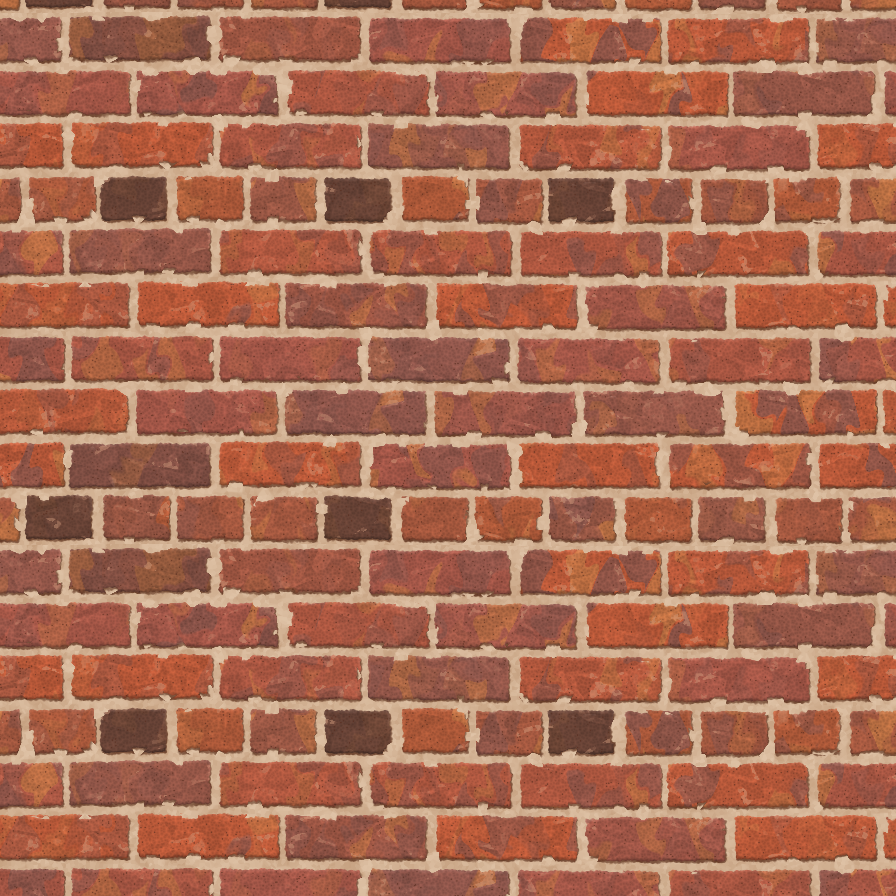
This texture is drawn by a WebGL 1 fragment shader. Its source:

```glsl
precision highp float;
// Weathered red brick wall: stretcher courses with two header courses in every ten.
uniform vec2 u_resolution;

const float COURSES = 16.84;

float hash(vec2 p) {
  return fract(sin(dot(p, vec2(41.37, 289.13))) * 4375.85);
}

// Cellular noise: x = distance to nearest point, y = softly blended cell value.
vec2 cells(vec2 p) {
  vec2 base = floor(p);
  float nearest = 2.0, total = 0.0, weight = 0.0;
  for (int j = -1; j <= 1; j++) {
    for (int i = -1; i <= 1; i++) {
      vec2 cell = base + vec2(float(i), float(j));
      vec2 point = cell + vec2(hash(cell), hash(cell + 31.7));
      float d = distance(p, point);
      float k = exp(-22.0 * d);
      nearest = min(nearest, d);
      total += k * hash(cell + 73.1);
      weight += k;
    }
  }
  return vec2(nearest, total / weight);
}

float roundBox(vec2 p, vec2 halfSize) {
  vec2 d = abs(p) - halfSize + 0.05;
  return length(max(d, 0.0)) + min(max(d.x, d.y), 0.0) - 0.05;
}

void main() {
  vec2 uv = gl_FragCoord.xy / u_resolution;
  float pixel = COURSES / min(u_resolution.x, u_resolution.y);

  // Courses count downward; their bricks recur after ten courses.
  float v = (1.0 - uv.y) * COURSES - 0.246 + 0.02 * sin(6.2832 * uv.x);
  float course = mod(floor(v), 10.0);
  bool header = course == 3.0 || course == 9.0;
  float count = header ? 12.0 : 6.0;
  float shift = header ? 0.31 : (mod(course, 2.0) < 0.5 ? 0.445 : 0.89);
  float u = uv.x * count - shift;
  vec2 id = vec2(mod(floor(u), count), course);
  float seed = hash(id + 5.3);
  float tone = hash(id * 1.7 + 19.1);

  // Lengths below are in course heights.
  vec2 size = vec2(COURSES / count, 1.0);
  vec2 q = (vec2(fract(u), fract(v)) - 0.5) * size;
  q += (vec2(seed, tone) - 0.5) * vec2(0.07, 0.04);
  vec2 wall = vec2(uv.x * COURSES, mod(v, 10.0));
  vec2 local = q + 23.0 * vec2(seed, tone);

  // Rough edges with chipped spots.
  vec2 coarse = cells(wall * 4.0);
  vec2 fine = cells(wall * 13.0);
  float rough = 0.012 * sin(wall.x * 9.0 + 2.0 * sin(wall.y * 11.0))
    + 0.035 * (fine.x - 0.4) + 0.075 * smoothstep(0.72, 0.95, coarse.y);
  vec2 halfSize = size * 0.5 - vec2(0.085, 0.093);
  float d = roundBox(q, halfSize) + rough;
  float shadowD = roundBox(q - vec2(0.022, 0.038), halfSize) + rough;

  // Sandy mortar, shaded under the brick edges.
  vec3 mortar = mix(vec3(0.76, 0.61, 0.48), vec3(0.88, 0.77, 0.66),
    0.25 + 0.5 * coarse.y + 0.4 * (fine.y - 0.4));
  float shade = smoothstep(pixel, -pixel, shadowD) * (0.55 + 0.4 * coarse.x);
  mortar = mix(mortar, vec3(0.36, 0.19, 0.11), min(shade, 0.9));

  // Fired clay with upright bands of plum and ochre.
  vec3 clay = mix(vec3(0.66, 0.35, 0.29), vec3(0.75, 0.36, 0.23),
    smoothstep(0.2, 0.7, tone));
  if (header) clay = mix(clay, vec3(0.66, 0.36, 0.23), 0.55);
  clay = mix(clay, vec3(0.56, 0.35, 0.31), 0.75 * smoothstep(0.73, 0.85, seed));
  vec2 bend = 0.12 * sin(local.yx * vec2(7.0, 5.0) + 2.0 * sin(local * 6.0));
  float band = cells((local + bend) * vec2(2.7, 0.85)).y;
  float mottle = 0.3 + 0.6 * hash(id + 47.9);
  clay = mix(clay, vec3(0.55, 0.34, 0.30), mottle * smoothstep(0.35, 0.2, band));
  clay = mix(clay, vec3(0.76, 0.46, 0.27), mottle * smoothstep(0.72, 0.85, band));
  float burnt = header ? smoothstep(0.83, 0.88, seed) : 0.35 * smoothstep(0.92, 0.97, seed);
  clay = mix(clay, vec3(0.38, 0.25, 0.20), 0.8 * burnt);

  // Grain, dark pits, pale scuffs and a lit upper edge.
  vec2 blot = cells((local + bend) * vec2(4.0, 6.5));
  vec2 grain = cells(local * 17.0);
  clay *= 0.95 + 0.16 * (blot.y - 0.5) + 0.2 * (grain.x - 0.4);
  float pit = smoothstep(0.35, 0.1, grain.x) * smoothstep(0.8, 0.95, grain.y);
  clay = mix(clay, vec3(0.36, 0.18, 0.12), 0.6 * pit);
  float scuff = smoothstep(0.85, 0.97, blot.y) * smoothstep(0.4, 0.7, fine.y);
  clay = mix(clay, vec3(0.80, 0.60, 0.48), 0.45 * scuff);
  float rim = smoothstep(-0.07, 0.0, d);
  clay += 0.07 * rim * smoothstep(0.1, -0.4, q.y);
  clay *= 1.0 - 0.3 * rim * smoothstep(0.2, 0.4, q.y);

  vec3 color = mix(mortar, clay, smoothstep(0.7 * pixel, -0.7 * pixel, d));
  gl_FragColor = vec4(color, 1.0);
}
```
